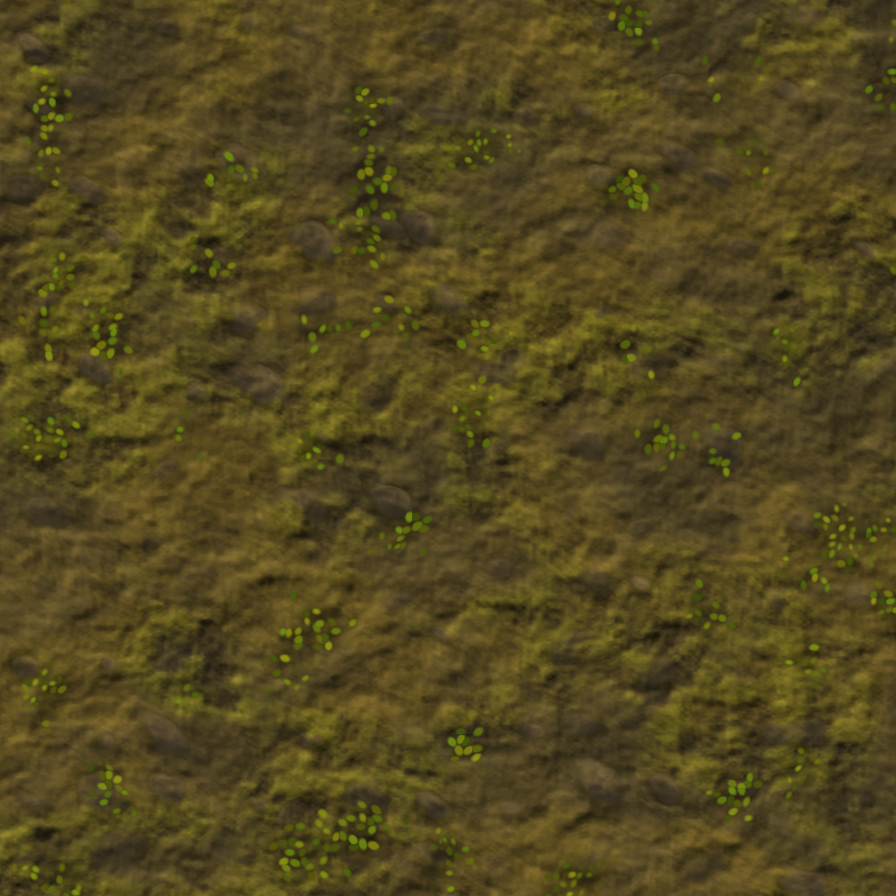
Reproduce this texture procedurally as a three.js fragment shader.

```glsl
#define STONE_CELLS 13.0
#define CLUMP_CELLS 10.5
#define LEAF_CELLS 105.0
#define GRAIN 0.85
#define RELIEF 1.4
#define DARK_MUD vec3(0.275, 0.235, 0.132)
#define MUD vec3(0.318, 0.266, 0.134)
#define OCHRE vec3(0.362, 0.300, 0.122)
#define MOSS vec3(0.335, 0.315, 0.080)
#define STONE_LIT vec3(0.500, 0.415, 0.245)
#define STONE_SHADE vec3(0.250, 0.215, 0.155)
#define LEAF vec3(0.480, 0.525, 0.060)

varying vec2 vUv;

vec2 hash2(vec2 p) {
  vec3 q = fract(p.xyx * vec3(0.1031, 0.1030, 0.0973));
  q += dot(q, q.yzx + 33.33);
  return fract((q.xx + q.yz) * q.zy);
}

vec2 jitter(vec2 cell) {
  return cell + 0.2 + 0.6 * hash2(cell);
}

mat2 rotation(float a) {
  return mat2(cos(a), sin(a), -sin(a), cos(a));
}

// Smooth cellular noise: random values blended between scattered points
float blobs(vec2 p) {
  vec2 base = floor(p);
  float sum = 0.0, total = 0.0;
  for (int j = -1; j <= 1; j++)
    for (int i = -1; i <= 1; i++) {
      vec2 cell = base + vec2(float(i), float(j));
      vec2 d = p - jitter(cell);
      float w = exp(-5.0 * dot(d, d));
      sum += w * hash2(cell + 57.0).x;
      total += w;
    }
  return sum / total;
}

float layers(vec2 p) {
  float sum = 0.0, amp = 0.5;
  for (int i = 0; i < 4; i++) {
    sum += amp * blobs(p);
    p = p * 2.03 + 17.3;
    amp *= 0.55;
  }
  return sum;
}

// Half-buried stones: x = cover, y = light, z = contact shadow
vec3 stones(vec2 uv, float rough) {
  vec2 p = uv * STONE_CELLS, base = floor(p);
  vec3 result = vec3(0.0);
  for (int j = -1; j <= 1; j++)
    for (int i = -1; i <= 1; i++) {
      vec2 cell = base + vec2(float(i), float(j));
      vec2 r = hash2(cell + 131.0), s = hash2(cell + 211.0);
      float present = step(r.x, 0.6) * mix(0.4, 1.0, s.y);
      vec2 size = mix(0.14, 0.34, r.y * r.y) * vec2(1.25, mix(0.6, 1.0, s.x));
      vec2 d = p - jitter(cell + 300.0) + 300.0;
      vec2 q = rotation((s.y - 0.5) * 1.4) * d / size;
      float edge = length(q) + (rough - 0.5) * 2.0;
      float cover = present * (1.0 - smoothstep(0.6, 1.1, edge));
      float light = clamp(0.5 + 0.6 * q.y - 0.2 * q.x + 1.3 * (rough - 0.5), 0.0, 1.0);
      float under = length(q + vec2(-0.15, 0.55)) + (rough - 0.5);
      result.z = max(result.z, present * (1.0 - smoothstep(0.6, 1.4, under)));
      if (cover > result.x) result.xy = vec2(cover, light * mix(0.55, 1.1, s.x));
    }
  return result;
}

// Density of plant clumps
float clumps(vec2 uv) {
  vec2 p = uv * CLUMP_CELLS, base = floor(p);
  float density = 0.0;
  for (int j = -1; j <= 1; j++)
    for (int i = -1; i <= 1; i++) {
      vec2 cell = base + vec2(float(i), float(j));
      vec2 r = hash2(cell + 401.0);
      vec2 d = p - jitter(cell + 500.0) + 500.0;
      d = rotation(r.y * 6.28) * d * vec2(0.85, 1.25);
      density += step(r.x, 0.5) * mix(0.5, 1.0, r.y) * exp(-10.0 * dot(d, d));
    }
  return min(density, 1.0);
}

// Small leaves that grow inside clumps: x = cover, y = brightness
vec2 leaves(vec2 uv, float rough) {
  vec2 p = uv * LEAF_CELLS, base = floor(p), result = vec2(0.0);
  for (int j = -1; j <= 1; j++)
    for (int i = -1; i <= 1; i++) {
      vec2 cell = base + vec2(float(i), float(j));
      vec2 r = hash2(cell + 613.0), center = jitter(cell);
      float present = step(r.x, 0.85 * clumps(center / LEAF_CELLS) - 0.08);
      vec2 q = rotation(r.y * 6.28) * (p - center) / vec2(0.64, 0.46);
      float edge = length(q) + 1.2 * (rough - 0.5);
      float cover = present * (1.0 - smoothstep(0.3, 1.1, edge));
      if (cover > result.x) result = vec2(cover, hash2(cell + 719.0).y);
    }
  return result;
}

void main() {
  vec2 uv = vUv + 0.004 * sin(vUv.yx * vec2(29.0, 23.0) + 2.0 * sin(vUv * 11.0));

  // Mud, ochre and moss
  float tone = layers(uv * vec2(7.0, 10.0));
  float mossy = smoothstep(0.42, 0.68, layers(uv * vec2(7.0, 9.0) + 83.0));
  vec2 g = uv * vec2(29.0, 37.0);
  float grain = layers(g);
  float relief = grain - layers(g + vec2(-0.12, 0.25));
  vec3 color = mix(DARK_MUD, MUD, smoothstep(0.28, 0.5, tone));
  color = mix(color, OCHRE, smoothstep(0.48, 0.72, tone));
  float clump = clumps(vUv);
  float green = clamp(mossy * 0.65 + clump * 0.35, 0.0, 1.0);
  color = mix(color, MOSS, green * smoothstep(0.3, 0.65, grain));
  float detail = mix(0.65, 1.0, mossy);
  color *= 1.0 + detail * (GRAIN * (grain - 0.5) + RELIEF * relief);

  // Stones and their shadows
  vec3 stone = stones(uv, grain);
  color *= 1.0 - 0.25 * stone.z;
  vec3 rock = mix(STONE_SHADE, STONE_LIT, stone.y) * (1.0 + 0.6 * relief);
  color = mix(color, rock, stone.x * 0.85);

  // Plants over dark gaps
  color *= 1.0 - 0.22 * smoothstep(0.15, 0.8, clump);
  vec2 leaf = leaves(uv, grain);
  vec3 leafColor = LEAF * mix(0.6, 1.15, leaf.y) * vec3(0.8 + 0.3 * fract(leaf.y * 7.0), 1.0, 1.0);
  color = mix(color, leafColor, leaf.x * 0.9);

  gl_FragColor = vec4(color, 1.0);
}
```
